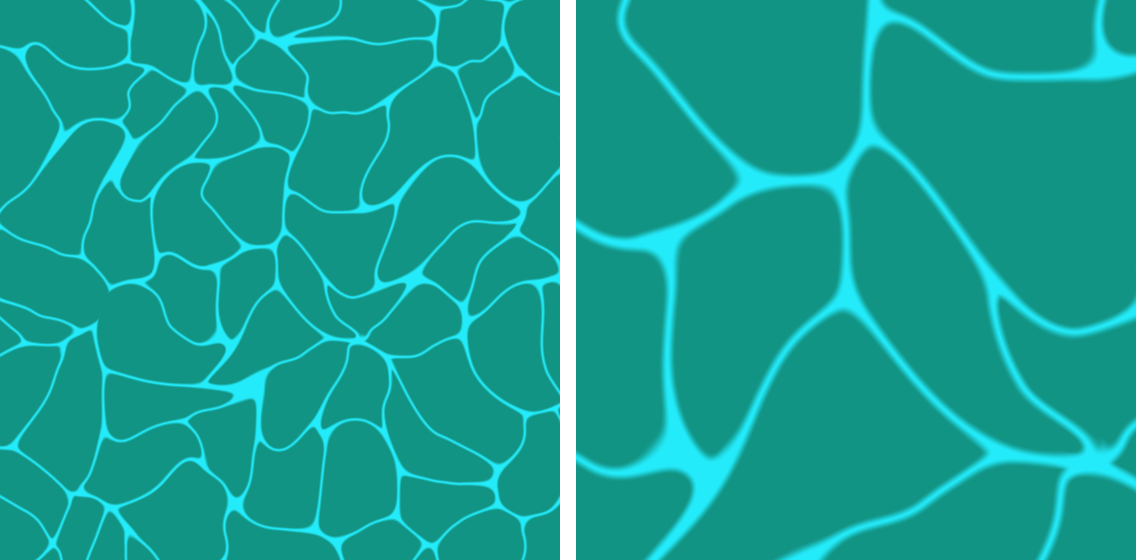
Left: the whole. Right: its middle third, enlarged.
This texture is drawn by a WebGL 2 fragment shader. Its source:

```glsl
#version 300 es
precision highp float;

uniform vec2 u_resolution;
out vec4 fragColor;

vec2 hash2(vec2 p) {
  return fract(sin(vec2(dot(p, vec2(127.1, 311.7)), dot(p, vec2(269.5, 183.3)))) * 43758.5453);
}

// Two independent channels of smooth value noise
vec2 noise2(vec2 p) {
  vec2 i = floor(p);
  vec2 f = fract(p);
  f = f * f * (3.0 - 2.0 * f);
  return mix(mix(hash2(i), hash2(i + vec2(1, 0)), f.x),
             mix(hash2(i + vec2(0, 1)), hash2(i + vec2(1, 1)), f.x), f.y);
}

// Some grid squares stay empty, so cell sizes vary
bool isEmpty(vec2 square) {
  return hash2(square + 57.3).x < 0.28;
}

vec2 seedPoint(vec2 square) {
  return square + 0.03 + 0.94 * hash2(square);
}

// Distance to the cell border (x) and direction towards it (yz);
// a soft minimum rounds the corners
vec3 cellBorder(vec2 p) {
  vec2 home = floor(p);
  vec2 nearest = vec2(0.0);
  vec2 nearestSquare = home;
  float best = 100.0;
  for (int y = -2; y <= 2; y++) {
    for (int x = -2; x <= 2; x++) {
      vec2 square = home + vec2(x, y);
      if (isEmpty(square)) continue;
      vec2 offset = seedPoint(square) - p;
      float d = dot(offset, offset);
      if (d < best) {
        best = d;
        nearest = offset;
        nearestSquare = square;
      }
    }
  }

  float sum = 1e-9;
  vec2 direction = vec2(1e-9, 0.0);
  for (int y = -2; y <= 2; y++) {
    for (int x = -2; x <= 2; x++) {
      vec2 square = nearestSquare + vec2(x, y);
      if ((x == 0 && y == 0) || isEmpty(square)) continue;
      vec2 offset = seedPoint(square) - p;
      vec2 normal = normalize(offset - nearest);
      float weight = exp(-18.0 * dot(0.5 * (nearest + offset), normal));
      sum += weight;
      direction += weight * normal;
    }
  }
  return vec3(-log(sum) / 18.0, normalize(direction));
}

void main() {
  vec2 p = 9.0 * gl_FragCoord.xy / u_resolution.y;

  // Bend the straight borders into flowing curves
  p += 1.25 * (noise2(p * 0.75 + 13.7) - 0.5);
  p += 0.22 * (noise2(p * 1.9 + 41.2) - 0.5);

  // Undo the stretching of the bend to keep the line width even
  vec3 border = cellBorder(p);
  vec2 slope = vec2(dot(dFdx(p), border.yz), dot(dFdy(p), border.yz)) * u_resolution.y;
  float distanceToLine = border.x / max(length(slope), 3.0);

  float softness = max(0.0026, 1.0 / u_resolution.y);
  float line = 1.0 - smoothstep(0.0021 - softness, 0.0021 + softness, distanceToLine);

  vec3 water = vec3(0.07, 0.58, 0.52);
  vec3 glint = vec3(0.14, 0.92, 0.98);
  fragColor = vec4(mix(water, glint, line), 1.0);
}
```
